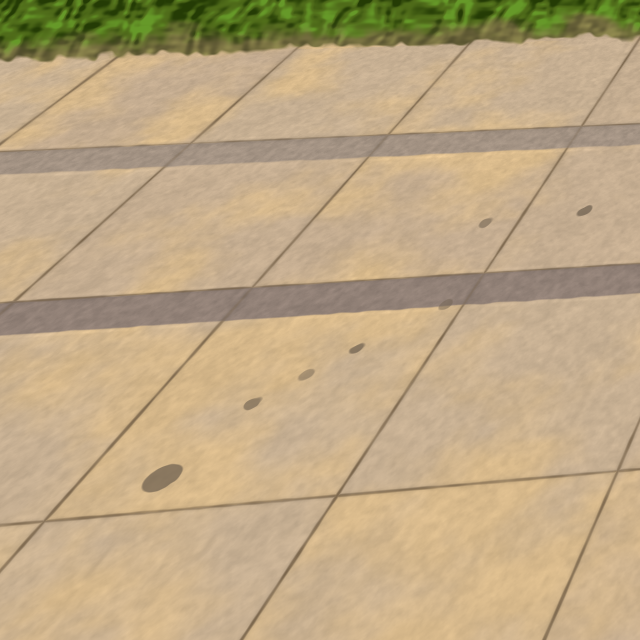
Write a WebGL 1 fragment shader that draws this texture.

```glsl
precision highp float;
uniform vec2 u_resolution;

// Perspective of the pavement; y runs down from the top edge
const vec2 VANISH = vec2(1.754, -1.079);
const float COLUMN_WIDTH = 0.2604;   // seam spacing along REF_Y
const float REF_Y = 0.0655;
const float COLUMN_SHIFT = 0.7357;
const vec2 ROW_TILT = vec2(0.026, 0.0753);

// Courses, measured in depth from the lawn edge
const float EDGE_DEPTH = 0.9154;
const float SLAB = 0.107;
const float BAND = 0.0226;
const float PERIOD = SLAB + BAND;
const float JOINT = 2.0 * PERIOD + SLAB;

const float SEAM_HALF = 0.0013;
const float SOFTNESS = 0.0018;
const int STAIN_COUNT = 7;
const vec2 STAIN_START = vec2(0.255, 0.746);
const vec2 STAIN_STEP = vec2(0.108, -0.075);

const vec3 SLAB_PALE = vec3(0.785, 0.695, 0.580);
const vec3 SLAB_GOLD = vec3(0.845, 0.725, 0.545);
const vec3 SLAB_ROSE = vec3(0.755, 0.660, 0.555);
const vec3 BAND_FAR = vec3(0.640, 0.575, 0.515);
const vec3 BAND_NEAR = vec3(0.570, 0.505, 0.465);
const vec3 SEAM = vec3(0.470, 0.390, 0.290);
const vec3 STAIN = vec3(0.430, 0.375, 0.310);
const vec3 GRASS_DARK = vec3(0.140, 0.230, 0.020);
const vec3 GRASS_MID = vec3(0.310, 0.420, 0.100);
const vec3 GRASS_LIGHT = vec3(0.400, 0.600, 0.160);
const vec3 GRASS_DRY = vec3(0.500, 0.455, 0.280);

float hash(vec2 p) {
  vec3 q = fract(p.xyx * vec3(0.1031, 0.1030, 0.0973));
  q += dot(q, q.yzx + 33.33);
  return fract((q.x + q.y) * q.z);
}

float noise(vec2 p) {
  vec2 i = floor(p), f = fract(p);
  f = f * f * (3.0 - 2.0 * f);
  return mix(mix(hash(i), hash(i + vec2(1.0, 0.0)), f.x),
             mix(hash(i + vec2(0.0, 1.0)), hash(i + vec2(1.0, 1.0)), f.x), f.y);
}

float fbm(vec2 p) {
  float sum = 0.0, gain = 0.5;
  for (int i = 0; i < 4; i++) {
    sum += gain * noise(p);
    p = p * 2.03 + 17.3;
    gain *= 0.5;
  }
  return sum / 0.9375;
}

// Coverage of the inside of a signed distance
float cover(float d, float soft) { return 1.0 - smoothstep(-soft, soft, d); }

float stains(vec2 p, float soft) {
  float mask = 0.0;
  for (int i = 0; i < STAIN_COUNT; i++) {
    float n = float(i);
    vec2 jitter = vec2(hash(vec2(n, 3.0)), hash(vec2(n, 8.0))) - 0.5;
    vec2 d = p - STAIN_START - n * STAIN_STEP - jitter * 0.1 * min(n, 1.0);
    d = vec2(d.x * 0.87 - d.y * 0.5, d.x * 0.5 + d.y * 0.87);
    float size = 0.011 + 0.024 / (1.0 + 4.0 * n);
    float ragged = 0.006 * (noise(p * 90.0) - 0.5);
    mask = max(mask, cover(length(d * vec2(1.0, 2.3)) - size + ragged, soft * 1.5)
                     * mix(0.9, 0.5, hash(vec2(n, 5.0))));
  }
  return mask;
}

vec3 lawn(vec2 p, float height) {
  vec2 lean = vec2(p.x + 0.5 * p.y + 0.02 * noise(p * 22.0), p.y);
  float blades = 0.6 * noise(lean * vec2(105.0, 48.0)) + 0.4 * noise(lean.yx * vec2(150.0, 70.0));
  float clumps = fbm(p * vec2(14.0, 24.0));
  float tone = blades + 0.5 * (clumps - 0.5);
  vec3 green = mix(GRASS_DARK, GRASS_MID, smoothstep(0.2, 0.55, tone));
  green = mix(green, GRASS_LIGHT, smoothstep(0.52, 0.85, tone));
  float dry = 1.0 - smoothstep(0.008, 0.045, height + 0.05 * (clumps - 0.5));
  return mix(green, GRASS_DRY * (0.65 + 0.6 * blades), dry * 0.9);
}

void main() {
  vec2 p = gl_FragCoord.xy / u_resolution;
  p.y = 1.0 - p.y;
  float soft = max(SOFTNESS, 1.0 / min(u_resolution.x, u_resolution.y));

  // Plane coordinates: column across, depth along the courses
  vec2 ray = p - VANISH;
  float zoom = ray.y / (REF_Y - VANISH.y);
  float column = (ray.x / zoom + VANISH.x - COLUMN_SHIFT) / COLUMN_WIDTH;
  float r = (p.y + ROW_TILT.x * p.x) / (1.0 - ROW_TILT.y * p.x);
  float depth = EDGE_DEPTH - 1.0 / (1.0 + r);
  float depthScale = (1.0 + r) * (1.0 + r);
  float row = depth < JOINT ? floor(depth / PERIOD) : 3.0;
  vec2 plane = vec2(column, depth / SLAB);

  // Slabs: tint per slab, warm patches and fine grain
  float patches = fbm(plane * 2.6 + 4.0);
  float grain = fbm(plane * vec2(38.0, 30.0));
  vec2 id = vec2(floor(column), row) + 20.0;
  vec3 color = mix(SLAB_PALE, SLAB_ROSE, 0.7 * hash(id));
  color = mix(color, SLAB_GOLD, smoothstep(0.35, 0.8, patches + 0.3 * (hash(id + 7.0) - 0.5)));
  color *= 1.0 + 0.13 * (grain - 0.5) + 0.07 * (fbm(plane * 8.0) - 0.5);

  // Dark bands with pale slab rims and a thin upper crack
  float bandDist = 1.0, crackDist = abs(depth - JOINT) * depthScale;
  for (int i = 0; i < 2; i++) {
    float start = float(i) * PERIOD + SLAB;
    bandDist = min(bandDist, (abs(depth - start - 0.5 * BAND) - 0.5 * BAND) * depthScale);
    crackDist = min(crackDist, abs(depth - start) * depthScale + 0.0007);
  }
  float wobble = 0.0022 * (noise(p * 45.0) - 0.5);
  float band = cover(bandDist + wobble, soft);
  color *= 1.0 + 0.07 * cover(abs(bandDist - 0.004) - 0.002, 0.002) * noise(p * 18.0);
  vec3 bandColor = mix(BAND_FAR, BAND_NEAR, smoothstep(SLAB + BAND, PERIOD + SLAB, depth));
  color = mix(color, bandColor * (0.91 + 0.18 * grain), band);

  // Seams: slanted ones fade on the bands
  float seamDist = abs(fract(column + 0.5) - 0.5) * COLUMN_WIDTH * zoom;
  seamDist *= inversesqrt(1.0 + pow(ray.x / ray.y, 2.0));
  float wear = 0.55 + 0.45 * noise(p * 38.0);
  float seamHalf = SEAM_HALF * zoom;
  float slanted = cover(seamDist + wobble * 0.5 - seamHalf, soft) * mix(1.0, 0.4, band);
  float across = cover(crackDist + wobble * 0.5 - seamHalf, soft) * 0.85;
  color *= 1.0 - 0.07 * cover(min(seamDist, crackDist) - 0.004, 0.004);
  color = mix(color, SEAM, max(slanted, across) * wear);
  color = mix(color, STAIN, stains(p, soft) * 0.85);

  // Ragged lawn along the far edge
  float edge = 0.092 + 0.022 * (fbm(vec2(p.x * 9.0, 2.0)) - 0.5) + 0.012 * (noise(p * 75.0) - 0.5);
  float height = edge - r;
  color = mix(color, lawn(p, height), cover(-height, soft * 2.0));

  gl_FragColor = vec4(color, 1.0);
}
```
